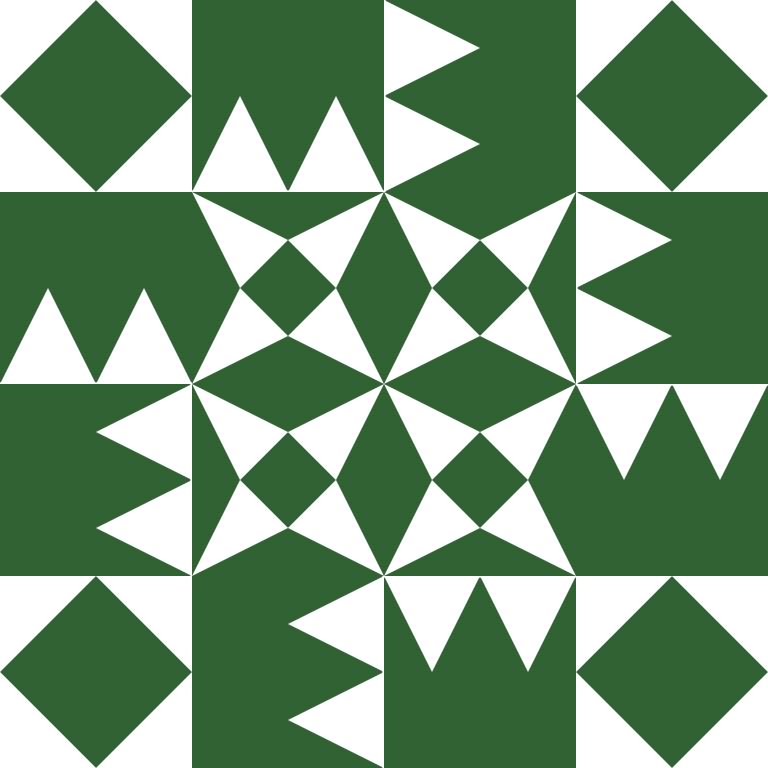
Give the GLSL for this pattern, as a Shadertoy shader.

```glsl
// A four by four quilt of green and white tiles: diamonds, teeth and stars.
// One quadrant is defined and turned about the centre to make the other three;
// edges are smoothed by averaging a grid of samples within each pixel.

#define GREEN vec3(0.188, 0.384, 0.204)
#define WHITE vec3(1.0)
#define TOOTH_HEIGHT 0.5
#define TOOTH_COUNT 2.0
#define STAR_CORE 0.25
#define SEAM 0.009
#define SAMPLES 4

// Each tile returns 1 where it is white; p spans -0.5 to 0.5.
float diamondTile(vec2 p) {
    return step(0.5, abs(p.x) + abs(p.y));
}

// Upward teeth on a thin white seam along the base.
float teethTile(vec2 p) {
    float fromPeak = abs(fract(p.x * TOOTH_COUNT) - 0.5) * 2.0;
    float top = max(TOOTH_HEIGHT * (1.0 - fromPeak), SEAM);
    return step(p.y + 0.5, top);
}

// Four kites' points around a small central diamond.
float starTile(vec2 p) {
    vec2 q = abs(p);
    float outsideCore = step(STAR_CORE, q.x + q.y);
    vec2 wedge = step(q, STAR_CORE + 0.5 * q.yx);
    return outsideCore * wedge.x * wedge.y;
}

// Turn any point into the upper left quadrant, then choose its tile.
float quilt(vec2 p) {
    for (int turn = 0; turn < 3; turn++) {
        if (p.x > 0.0 || p.y < 0.0) p = vec2(-p.y, p.x);
    }
    vec2 tile = floor(p);
    vec2 local = fract(p) - 0.5;
    bool outerColumn = tile.x < -1.5;
    bool outerRow = tile.y > 0.5;
    if (outerColumn && outerRow) return diamondTile(local);
    if (outerColumn || outerRow) return teethTile(local);
    return starTile(local);
}

void mainImage(out vec4 fragColor, in vec2 fragCoord) {
    vec2 corner = fragCoord - 0.5;
    float white = 0.0;
    for (int j = 0; j < SAMPLES; j++) {
        for (int i = 0; i < SAMPLES; i++) {
            vec2 offset = (vec2(i, j) + 0.5) / float(SAMPLES);
            vec2 uv = (corner + offset) / iResolution.xy;
            white += quilt(uv * 4.0 - 2.0);
        }
    }
    white /= float(SAMPLES * SAMPLES);
    fragColor = vec4(mix(GREEN, WHITE, white), 1.0);
}
```
